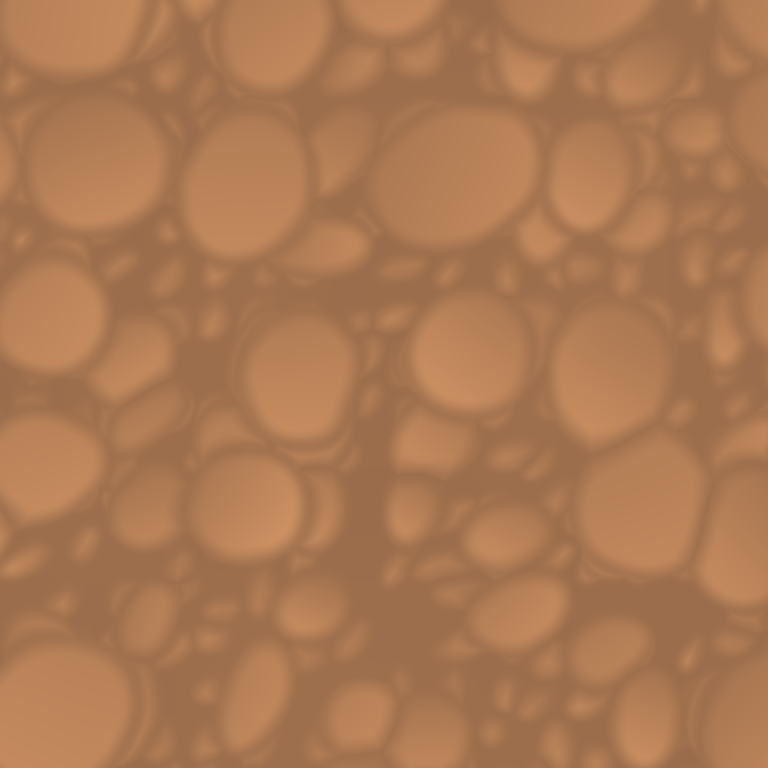
Write a WebGL 2 fragment shader that draws this texture.

```glsl
#version 300 es
precision highp float;
// Soft, rounded pebbles of three sizes bedded in brown clay.
// Each size is a jittered grid of ellipses; smaller stones yield to larger
// ones, and wide smooth edges with a one-sided glow give the blurred relief.

uniform vec2 u_resolution;
out vec4 fragColor;

// Colours and light
const vec3 CLAY = vec3(0.610, 0.428, 0.297);
const vec3 LIT_STONE = vec3(0.825, 0.582, 0.392);
const float GLOW = 0.24;           // light gradient across a stone
const float TONE_SPREAD = 0.20;    // brightness change between stones
const float MOTTLE = 0.10;         // cloudiness of the clay
const float LIGHT_ANGLE = -1.45;   // mean direction of the bright side
const float LIGHT_SPREAD = 2.4;

// Shape, in canvas units
const float EDGE_OUT = 0.013;      // softness outside the outline
const float EDGE_IN = 0.018;       // softness inside the outline
const float GAP = 0.013;           // clay between stones
const float WARP = 0.016;          // irregularity of outlines
const float WARP_SCALE = 9.0;
const float LEAN = 0.85;           // mean direction of long axes
const float LEAN_SPREAD = 1.5;
const float JITTER = 0.56;

struct Grade {
    float cell;      // grid spacing
    vec2 radius;     // smallest and largest mean radius
    float stretch;   // largest ratio of axes
    vec2 presence;   // share of filled cells, bottom and top
    float tone;      // mean brightness
    float seed;
};

const Grade LARGE = Grade(0.225, vec2(0.064, 0.100), 1.35, vec2(0.42, 0.92), 0.56, 3.0);
const Grade MEDIUM = Grade(0.125, vec2(0.036, 0.058), 1.9, vec2(0.82, 0.92), 0.49, 17.0);
const Grade SMALL = Grade(0.062, vec2(0.014, 0.026), 2.4, vec2(0.80, 0.85), 0.42, 41.0);

vec3 hash3(vec2 cell, float seed) {
    vec3 p = fract(vec3(cell.xyx + seed * 1.37) * vec3(0.1031, 0.1030, 0.0973));
    p += dot(p, p.yxz + 33.33);
    return fract((p.xxy + p.yxx) * p.zyx);
}

// Two independent channels of smooth value noise, from 0 to 1
vec2 noise2(vec2 p) {
    vec2 i = floor(p), f = fract(p);
    f = f * f * (3.0 - 2.0 * f);
    vec2 low = mix(hash3(i, 7.0).xy, hash3(i + vec2(1, 0), 7.0).xy, f.x);
    vec2 high = mix(hash3(i + vec2(0, 1), 7.0).xy, hash3(i + vec2(1, 1), 7.0).xy, f.x);
    return mix(low, high, f.y);
}

vec2 rotate(vec2 p, float angle) {
    float c = cos(angle), s = sin(angle);
    return vec2(c * p.x + s * p.y, c * p.y - s * p.x);
}

// Approximate signed distance to an ellipse
float ellipse(vec2 p, vec2 axes) {
    float k = length(p / axes);
    return k * (k - 1.0) / max(length(p / (axes * axes)), 0.001);
}

// One grade of stones: x = depth inside the nearest stone, cut back where
// two meet; y = uncut depth; z = tone of the nearest stone
vec3 stones(vec2 p, Grade g) {
    vec2 home = floor(p / g.cell);
    float nearest = 1.0, second = 1.0, tone = 0.0;
    for (int y = -1; y <= 1; y++) {
        for (int x = -1; x <= 1; x++) {
            vec2 cell = home + vec2(x, y);
            vec3 place = hash3(cell, g.seed);
            vec3 form = hash3(cell, g.seed + 5.0);
            vec3 look = hash3(cell, g.seed + 11.0);
            vec2 center = (cell + 0.5 + JITTER * (place.xy - 0.5)) * g.cell;
            float presence = mix(g.presence.x, g.presence.y, smoothstep(0.1, 0.6, center.y));
            if (place.z > presence) continue;

            float radius = mix(g.radius.x, g.radius.y, form.x);
            float ratio = sqrt(mix(1.0, g.stretch, form.y));
            vec2 offset = p - center;
            vec2 local = rotate(offset, LEAN + LEAN_SPREAD * (form.z - 0.5));
            float d = ellipse(local, radius * vec2(ratio, 1.0 / ratio));
            if (d < nearest) {
                second = nearest;
                nearest = d;
                float angle = LIGHT_ANGLE + LIGHT_SPREAD * (look.x - 0.5);
                float side = dot(offset, vec2(cos(angle), sin(angle))) / radius;
                tone = g.tone + TONE_SPREAD * (look.y - 0.5)
                     + GLOW * (0.5 + look.z) * clamp(side, -0.8, 1.0);
            } else {
                second = min(second, d);
            }
        }
    }
    return vec3(min(-nearest, 0.5 * (second - nearest - GAP)), -nearest, tone);
}

float coverage(float depth) {
    return smoothstep(-EDGE_OUT, EDGE_IN, depth);
}

void main() {
    vec2 uv = gl_FragCoord.xy / min(u_resolution.x, u_resolution.y);
    vec2 p = uv + WARP * (noise2(uv * WARP_SCALE) - 0.5)
           + 0.4 * WARP * (noise2(uv * WARP_SCALE * 2.3 + 19.0) - 0.5);

    vec3 large = stones(p, LARGE);
    vec3 medium = stones(p, MEDIUM);
    vec3 small = stones(p, SMALL);

    // Smaller grades keep clear of larger ones
    float mediumDepth = min(medium.x, -large.y - GAP);
    float smallDepth = min(small.x, -max(large.y, min(medium.y, -large.y - GAP)) - GAP);

    // Clouded clay, then the stones
    float level = MOTTLE * (noise2(uv * 6.0 + 31.0).x - 0.3);
    level = mix(level, small.z, coverage(smallDepth));
    level = mix(level, medium.z, coverage(mediumDepth));
    level = mix(level, large.z, coverage(large.x));
    fragColor = vec4(mix(CLAY, LIT_STONE, level), 1.0);
}
```
